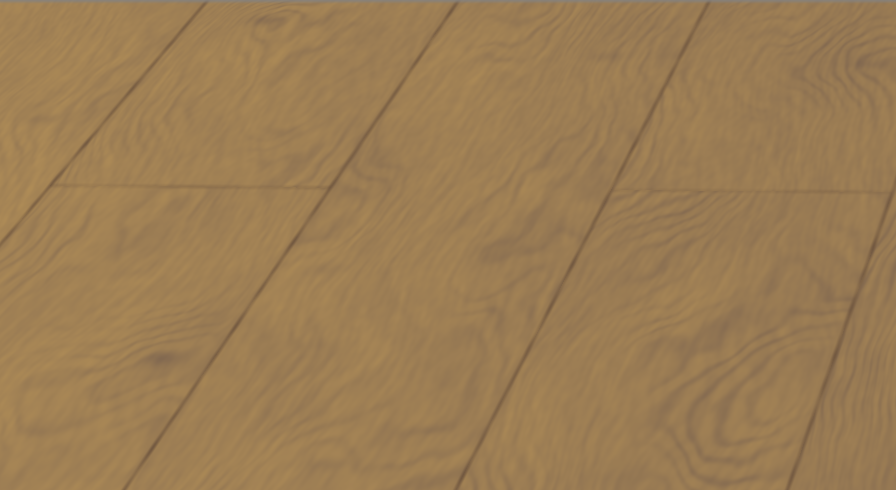
A WebGL 1 fragment shader for this texture:

```glsl
precision highp float;
// Oak plank floor in slanted perspective, with wavy arched grain, knots and soft seams.

uniform vec2 u_resolution;

const vec3 DARK_OAK = vec3(0.520, 0.418, 0.315);
const vec3 LIGHT_OAK = vec3(0.662, 0.530, 0.335);
const vec3 SEAM_BROWN = vec3(0.400, 0.305, 0.230);
const vec3 EDGE_GREY = vec3(0.520, 0.510, 0.500);
const float HORIZON = 3.10;      // height of the vanishing line above the top
const float DEPTH_SCALE = 11.0;  // plank widths per unit of depth
const float PLANK_LENGTH = 4.0;  // in plank widths
const float FIRST_JOINT = 1.195;
const float TAU = 6.28318;

float hash(vec2 p) {
  vec3 q = fract(vec3(p.xyx) * 0.1031);
  q += dot(q, q.yzx + 33.33);
  return fract((q.x + q.y) * q.z);
}

float cornerSlope(vec2 cell, vec2 offset) {
  float angle = TAU * hash(cell);
  return dot(vec2(cos(angle), sin(angle)), offset);
}

// Gradient noise, roughly -0.7 to 0.7
float gradientNoise(vec2 p) {
  vec2 i = floor(p), f = fract(p);
  vec2 w = f * f * f * (f * (f * 6.0 - 15.0) + 10.0);
  vec2 e = vec2(1.0, 0.0);
  float low = mix(cornerSlope(i, f), cornerSlope(i + e, f - e), w.x);
  float high = mix(cornerSlope(i + e.yx, f - e.yx), cornerSlope(i + 1.0, f - 1.0), w.x);
  return mix(low, high, w.y);
}

// Floor position: x counts planks across, y runs along them
vec2 floorPosition(vec2 p) {
  float down = 1.0 - p.y;
  float across = (p.x - 0.424 + 0.848 * down) / (0.512 + 0.165 * down);
  float tilted = down - 0.008 * p.x;
  return vec2(across, DEPTH_SCALE * tilted / (tilted + HORIZON));
}

// x: swelling of the growth rings round the knots, y: dark knot cores
vec2 knots(vec2 local, float seed) {
  vec2 sum = vec2(0.0);
  for (int i = 0; i < 4; i++) {
    float n = float(i);
    float side = hash(vec2(seed, n + 3.0));
    float place = (n + hash(vec2(seed, n + 17.0))) / 4.0;
    vec2 r = local - vec2(0.15 + 0.7 * side, place * PLANK_LENGTH);
    float strength = hash(vec2(seed, n + 41.0));
    sum.x += strength * 0.55 * exp(-dot(r, r * vec2(20.0, 14.0)));
    sum.y += strength * exp(-dot(r, r * vec2(260.0, 900.0)));
  }
  return sum;
}

// Lightness of the wood of one board, 0 to 1
float woodTone(vec2 local, float seed) {
  vec2 q = local + seed * vec2(1.73, 2.91);
  vec2 knot = knots(local, seed);
  float rings = 1.1 * local.x + 1.1 * gradientNoise(q * vec2(1.3, 0.75))
      + 0.17 * gradientNoise(q * vec2(4.0, 2.4))
      + 0.06 * gradientNoise(q * vec2(10.0, 7.0)) + knot.x;
  float band = 0.5 + 0.5 * sin(TAU * 10.0 * rings);
  float figure = smoothstep(-0.2, 0.4, gradientNoise(q * vec2(2.2, 1.5) + 9.0));
  float contrast = mix(0.08, 0.40, figure) * mix(0.7, 1.2, hash(vec2(seed, 5.0)));
  float cloud = gradientNoise(q * vec2(2.4, 1.4) + 31.0);
  float streaks = gradientNoise(vec2(rings * 9.0, q.y * 2.0) + 57.0);
  float pores = gradientNoise(vec2(q.x * 34.0 + 9.0 * rings, q.y * 6.0));
  float specks = gradientNoise(q * vec2(46.0, 22.0));
  float tone = 0.73 - contrast * band * band + 0.20 * cloud + 0.16 * streaks;
  tone += 0.25 * pores + 0.11 * specks;
  return tone + 0.10 * (hash(vec2(seed, 8.0)) - 0.5) - 0.55 * knot.y;
}

// Line that fades from its centre to nothing at the given reach
float softLine(float dist, float reach) {
  return 1.0 - smoothstep(0.0, reach, dist);
}

void main() {
  float pixel = 1.0 / u_resolution.y;
  vec2 p = gl_FragCoord.xy * pixel;
  float down = 1.0 - p.y;
  vec2 pos = floorPosition(p);

  // Boards: neighbouring columns are staggered by half a length
  float column = floor(pos.x);
  float run = (pos.y - FIRST_JOINT) / PLANK_LENGTH + 0.5 * mod(column, 2.0);
  vec2 local = vec2(pos.x - column, fract(run) * PLANK_LENGTH);
  float seed = floor(hash(vec2(column + 7.0, floor(run) + 13.0)) * 60.0);

  // Wood, a little darker toward the right
  float tone = woodTone(local, seed) + 0.15 - 0.17 * p.x;
  vec3 color = mix(DARK_OAK, LIGHT_OAK, clamp(tone, -0.4, 1.15));

  // Long seams and cross joints, measured in canvas heights
  float plankWidth = 0.512 + 0.165 * down;
  float seamDist = min(local.x, 1.0 - local.x) * plankWidth;
  float depthRate = DEPTH_SCALE * HORIZON / pow(down + HORIZON, 2.0);
  float jointDist = min(local.y, PLANK_LENGTH - local.y) / depthRate;
  float wear = 0.8 + 0.8 * gradientNoise(pos * vec2(3.0, 9.0));
  color = mix(color, SEAM_BROWN, 0.12 * exp(-seamDist * 110.0));
  color = mix(color, SEAM_BROWN, 0.62 * wear * softLine(seamDist, 0.0080 + 0.3 * pixel));
  color = mix(color, SEAM_BROWN, 0.24 * wear * softLine(jointDist, 0.0070 + 0.3 * pixel));

  // Thin grey edge along the top
  color = mix(color, EDGE_GREY, 0.8 * softLine(down, 0.009));
  gl_FragColor = vec4(color, 1.0);
}
```
